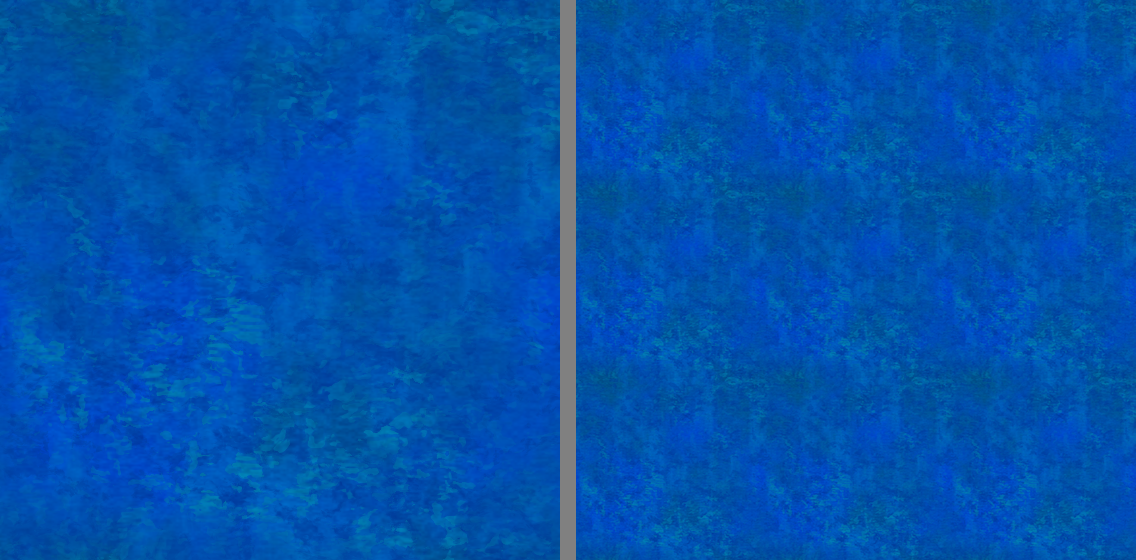
Left: one tile. Right: repeated 3 by 3.
A Shadertoy shader for this texture:

```glsl
// Weathered blue plaster: soft drifts between cobalt and teal blue, faint
// vertical washes, and ragged chipped patches scored by fine level brush strokes.
// All layers are wrapping value noise with whole cell counts, so the canvas tiles.

const vec3 COBALT = vec3(0.0, 0.286, 0.795);
const vec3 DEEP_TEAL = vec3(0.0, 0.325, 0.555);
const vec3 WASH = vec3(0.0, 0.390, 0.750);
const vec3 PATCH = vec3(0.0, 0.490, 0.680);
const vec3 SHADOW = vec3(0.0, 0.235, 0.610);

const vec2 DRIFT_CELLS = vec2(5.0, 4.0);
const vec2 WASH_CELLS = vec2(7.0, 6.0);
const vec2 STREAK_CELLS = vec2(22.0, 3.0);
const vec2 PATCH_CELLS = vec2(20.0, 27.0);
const vec2 FLECK_CELLS = vec2(46.0, 56.0);
const vec2 BLOT_CELLS = vec2(27.0, 32.0);
const vec2 STROKE_CELLS = vec2(52.0, 170.0);
const vec2 GRAIN_CELLS = vec2(90.0, 130.0);
const float LATTICE_SHIFT = 0.2;
const float WARP = 0.045;
const float DRIFT_CONTRAST = 2.0;
const float PATCH_STRENGTH = 0.80;
const float RIM_STRENGTH = 0.22;
const float FLECK_STRENGTH = 0.50;
const float SHADOW_STRENGTH = 0.48;
const float GRAIN = 0.092;

float hash(vec2 p) {
    return fract(sin(dot(p, vec2(127.1, 311.7))) * 43758.5453);
}

// Whole-number remainder, safe against rounding at exact multiples.
vec2 wrapCell(vec2 cell, vec2 cells) {
    return cell - cells * floor((cell + 0.5) / cells);
}

// Value noise that repeats after the given number of cells.
float wrapNoise(vec2 p, vec2 cells, float seed) {
    vec2 i = floor(p);
    vec2 f = p - i;
    f = f * f * (3.0 - 2.0 * f);
    vec2 lo = wrapCell(i, cells) + seed;
    vec2 hi = wrapCell(i + 1.0, cells) + seed;
    float bottom = mix(hash(lo), hash(vec2(hi.x, lo.y)), f.x);
    float top = mix(hash(vec2(lo.x, hi.y)), hash(hi), f.x);
    return mix(bottom, top, f.y);
}

// Sum of octaves, normalised to 0..1; the shift keeps lattices from lining up.
float fbm(vec2 uv, vec2 cells, int octaves, float gain, float seed) {
    float sum = 0.0, total = 0.0, weight = 1.0;
    for (int k = 0; k < octaves; k++) {
        float octaveSeed = seed + 17.0 * float(k);
        sum += weight * wrapNoise(uv * cells + LATTICE_SHIFT, cells, octaveSeed);
        total += weight;
        weight *= gain;
        cells *= 2.0;
    }
    return sum / total;
}

void mainImage(out vec4 fragColor, in vec2 fragCoord) {
    vec2 uv = fragCoord / iResolution.xy;

    // Bend the coordinates so that edges wander
    vec2 bend = vec2(fbm(uv, vec2(10.0), 5, 0.6, 3.0),
                     fbm(uv, vec2(10.0), 5, 0.6, 41.0)) - 0.5;
    vec2 warped = uv + WARP * bend;

    // Broad colour drift and pale washes
    float drift = fbm(warped, DRIFT_CELLS, 7, 0.58, 7.0);
    float wash = fbm(warped, WASH_CELLS, 6, 0.6, 23.0);
    float streak = fbm(uv + 0.3 * WARP * bend, STREAK_CELLS, 5, 0.55, 59.0);
    float teal = clamp(0.5 + DRIFT_CONTRAST * (drift - 0.51), 0.0, 1.0);
    vec3 color = mix(COBALT, DEEP_TEAL, teal);
    float washAmount = smoothstep(0.45, 0.70, 0.65 * wash + 0.35 * streak);
    color = mix(color, WASH, 0.8 * washAmount);

    // Small dark blots
    float blot = fbm(warped, BLOT_CELLS, 5, 0.68, 83.0);
    color = mix(color, SHADOW, SHADOW_STRENGTH * smoothstep(0.50, 0.65, blot));

    // Chipped patches gathered in some regions, scored by level strokes
    float region = smoothstep(0.38, 0.62, fbm(uv, vec2(5.0, 6.0), 3, 0.5, 101.0));
    float stroke = fbm(uv + 0.15 * WARP * bend, STROKE_CELLS, 1, 0.5, 131.0);
    float scored = mix(1.0, smoothstep(0.25, 0.65, stroke), 0.75);
    float chip = fbm(warped, PATCH_CELLS, 5, 0.56, 149.0);
    float chipEdge = chip + 0.06 * (stroke - 0.5);
    float presence = mix(0.22, 1.0, region);
    float patchAmount = smoothstep(0.565, 0.595, chipEdge) * presence;
    float fade = 0.45 + 0.55 * smoothstep(0.38, 0.62, wash);
    color = mix(color, PATCH, PATCH_STRENGTH * patchAmount * scored * fade);

    // Thin pale rims around the patches
    float rim = 1.0 - smoothstep(0.0, 0.012, abs(chip - 0.565));
    color = mix(color, PATCH, RIM_STRENGTH * rim * presence);

    // Scattered flecks
    float fleck = fbm(warped, FLECK_CELLS, 3, 0.55, 191.0);
    float fleckAmount = smoothstep(0.62, 0.69, fleck) * mix(0.35, 1.0, region);
    color = mix(color, PATCH, FLECK_STRENGTH * fleckAmount);

    // Fine paint grain, drawn out sideways
    float grain = fbm(uv + 0.2 * WARP * bend, GRAIN_CELLS, 2, 0.7, 223.0) - 0.5;
    color += GRAIN * mix(0.7, 1.2, region) * grain * vec3(0.0, 1.0, 1.0);

    fragColor = vec4(clamp(color, 0.0, 1.0), 1.0);
}
```
